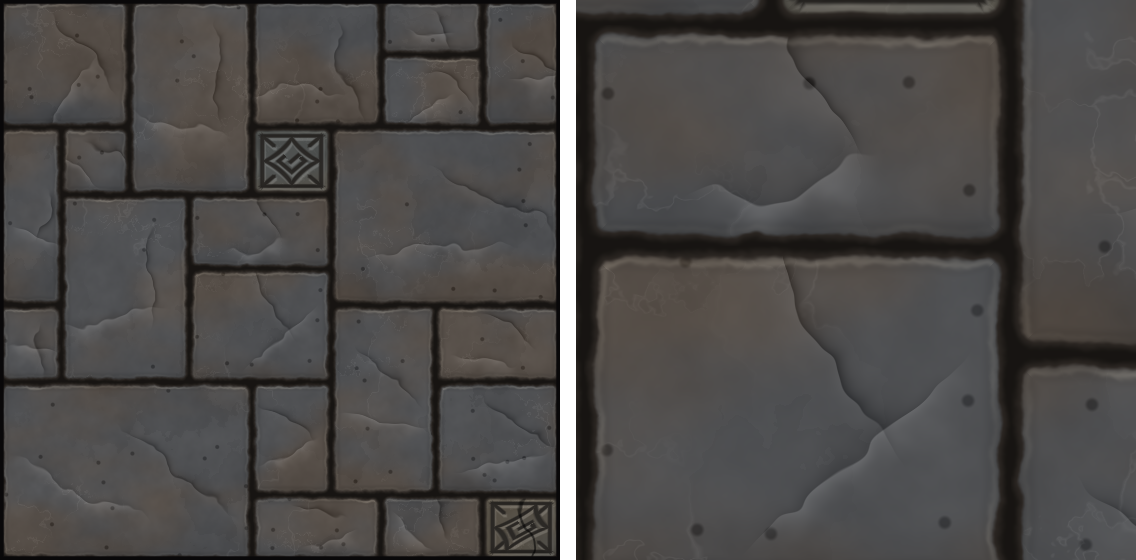
Left, the full canvas; right, a detail of the centre.
Reproduce this texture procedurally as a WebGL 1 fragment shader.

```glsl
precision highp float;
// Worn castle floor: slabs of mixed size with dark joints, two of them carved.
// Nested cuts find the slab under each point; a rounded box gives its rim,
// layered sines its stains and ledges, cellular noise its facets and pits.
uniform vec2 u_resolution;

float hash(vec2 p) { return fract(sin(dot(p, vec2(127.1, 311.7))) * 4375.85); }

// Layered, warped sines, roughly -1 to 1
float ripple(vec2 p) {
  float sum = 0.0, amp = 0.5;
  for (int i = 0; i < 5; i++) {
    p = mat2(0.8, 0.6, -0.6, 0.8) * p * 1.7 + 1.3;
    sum += amp * sin(p.x + 1.5 * sin(p.y));
    amp *= 0.6;
  }
  return sum;
}

// Cellular noise: nearest distance, border distance, cell value
vec3 cells(vec2 p) {
  vec3 c = vec3(9.0, 9.0, 0.0);
  for (int j = -1; j <= 1; j++)
    for (int i = -1; i <= 1; i++) {
      vec2 g = floor(p) + vec2(float(i), float(j));
      float d = length(g + 0.15 + 0.7 * vec2(hash(g), hash(g + 7.3)) - p);
      if (d < c.x) c = vec3(d, c.x, hash(g + 3.1));
      else c.y = min(c.y, d);
    }
  return vec3(c.x, c.y - c.x, c.z);
}

void cutX(inout vec4 b, vec2 p, float x) { if (p.x < x) b.z = x; else b.x = x; }
void cutY(inout vec4 b, vec2 p, float y) { if (p.y < y) b.w = y; else b.y = y; }

// Bounds (left, top, right, bottom) of the slab that holds p
vec4 slabAt(vec2 p) {
  vec4 b;
  if (p.x > 0.45 && (p.y < 0.227 || p.y > 0.884)) {
    b = p.y < 0.5 ? vec4(0.45, 0.0, 1.0, 0.227) : vec4(0.45, 0.884, 1.0, 1.0);
    cutX(b, p, 0.681);
    if (p.x > 0.681) cutX(b, p, 0.862);
    if (b.z < 0.9 && b.x > 0.5 && p.y < 0.5) cutY(b, p, 0.097);
  } else if (p.x > 0.592) {
    b = vec4(0.592, 0.227, 1.0, 0.884);
    cutY(b, p, 0.545);
    if (p.y > 0.545) cutX(b, p, 0.778);
    if (b.x > 0.7) cutY(b, p, 0.682);
  } else if (p.y > 0.682) {
    b = vec4(0.0, 0.682, 0.592, p.x < 0.45 ? 1.0 : 0.884);
    cutX(b, p, 0.45);
  } else if (p.x > 0.338 && p.y > 0.348) {
    b = vec4(0.338, 0.348, 0.592, 0.682);
    cutY(b, p, 0.48);
  } else if (p.x > 0.231 && p.y < 0.348) {
    b = vec4(0.231, 0.0, 0.45, 0.348);
    if (p.x > 0.45) b = vec4(0.45, 0.227, 0.592, 0.348);
  } else if (p.y < 0.227) {
    b = vec4(0.0, 0.0, 0.231, 0.227);
  } else {
    b = vec4(0.0, 0.227, 0.338, 0.682);
    cutX(b, p, 0.11);
    cutY(b, p, p.x < 0.11 ? 0.545 : 0.348);
    if (p.x > 0.11 && p.y < 0.348) b.z = 0.231;
  }
  return b;
}

// Groove depth of the carved panel: frame, bowed diamond, hook, corner rays
float carving(vec2 q, float skew) {
  vec2 a = abs(q);
  float d = abs(max(a.x, a.y) - 0.74);
  q.x += skew * q.y;
  vec2 k = abs(q), r = mat2(0.7, 0.7, -0.7, 0.7) * q;
  d = min(d, max(abs(pow(k.x, 0.8) + pow(k.y, 0.8) - 0.74) * 0.6, max(a.x, a.y) - 0.74));
  float gap = step(0.0, r.x) * step(r.y, 0.08);
  d = min(d, abs(max(abs(r.x), abs(r.y)) - 0.23) + gap);
  d = min(d, max(abs(r.y), abs(r.x - 0.1) - 0.13));
  d = min(d, max(abs(a.x - a.y) * 0.7, abs(min(a.x, a.y) - 0.58) - 0.12));
  return 1.0 - smoothstep(0.025, 0.085, d);
}

void main() {
  vec2 p = gl_FragCoord.xy / u_resolution;
  p.y = 1.0 - p.y;
  float px = 1.0 / u_resolution.y;
  vec4 b = slabAt(p);
  vec2 c = 0.5 * (b.xy + b.zw), size = 0.5 * (b.zw - b.xy), v = p - c;
  float id = hash(b.xy);
  bool upper = b.x > 0.44 && b.z < 0.6 && b.w < 0.35 && b.y > 0.2;
  bool carved = upper || (b.x > 0.85 && b.y > 0.8);
  vec2 s = p + id * 9.0;

  // Depth inside a ragged, rounded slab
  float wear = ripple(s * 22.0), fine = ripple(s * 60.0);
  vec2 e = abs(v) - size + 0.0145;
  float depth = 0.008 - length(max(e, 0.0)) - min(max(e.x, e.y), 0.0);
  depth -= (carved ? 0.0006 : 0.0018) * (fine + max(wear, 0.0) * 1.5);

  // Blue-grey and brown stains, faint facets
  float stain = ripple(s * vec2(4.0, 7.0));
  vec3 stone = mix(vec3(0.305, 0.31, 0.32), vec3(0.335, 0.305, 0.28), smoothstep(-0.6, 0.6, stain));
  vec3 facet = cells(s * 11.0 + 0.25 * vec2(wear, fine));
  stone += 0.02 * (facet.z - 0.5) + 0.012 * wear + 0.006 * fine + 0.02 * (id - 0.5);
  float seam = (1.0 - smoothstep(0.0, 0.06, facet.y)) * smoothstep(0.1, 0.7, ripple(s * 6.0 + 4.0));
  stone += 0.035 * seam;

  if (carved) {
    vec2 q = v / size;
    float skew = upper ? 0.0 : 0.55;
    stone += vec3(0.01, 0.015, 0.0);
    stone += 0.11 * carving(q - vec2(0.03, 0.09), skew);
    stone = mix(stone, vec3(0.14, 0.13, 0.12), 0.9 * carving(q, skew));
    float crack = abs(q.x - 0.15 - 0.25 * sin(q.y * 3.0) - 0.1 * wear);
    if (!upper) stone *= 0.45 + 0.55 * smoothstep(0.01, 0.06, crack);
  } else {
    // Broken ledges: a dark lip, then a light face fading away
    for (int i = 0; i < 2; i++) {
      float n = float(i), turn = 0.6 + 1.6 * hash(vec2(id, n)) + n * 1.2;
      vec2 dir = vec2(cos(turn), sin(turn));
      float reach = min(size.x, size.y);
      float t = dot(v, dir) + reach * (0.8 * n - 0.4) + 0.018 * ripple(s * 13.0 + n * 5.0);
      float along = dot(v, vec2(-dir.y, dir.x)) / reach;
      float part = 1.0 - smoothstep(0.35, 0.95, abs(along + 0.9 * hash(vec2(n, id)) - 0.45));
      float face = smoothstep(-px, px, t) * exp(-max(t, 0.0) / (0.011 + 0.006 * wear));
      float lip = smoothstep(-px, px, -t) * exp(min(t, 0.0) / 0.006);
      stone += part * (mix(0.1, 0.035, n) * face - mix(0.05, 0.12, n) * lip);
    }
    // Sparse pits
    vec3 pit = cells(p * 24.0);
    stone -= 0.1 * step(0.82, pit.z) * (1.0 - smoothstep(0.05, 0.12, pit.x));
  }

  // Light rim, strongest on top; shade toward the foot
  float top = e.y > e.x ? (v.y < 0.0 ? 1.0 : 0.3) : 0.55;
  float rim = exp(-pow((depth - 0.003) / 0.0022, 2.0));
  stone += vec3(0.15, 0.145, 0.13) * rim * top * (0.75 + 0.4 * wear);
  stone *= 0.85 + 0.15 * smoothstep(0.0, 0.012, depth);
  stone -= 0.025 * smoothstep(0.4, 1.0, v.y / size.y);

  // Brown joints and the black outer border
  vec3 joint = mix(vec3(0.09, 0.08, 0.07), vec3(0.17, 0.15, 0.135), smoothstep(-0.006, 0.0, depth));
  vec3 color = mix(joint, stone, smoothstep(-0.0008 - px, 0.0008 + px, depth));
  vec2 side = min(p, 1.0 - p);
  color = mix(vec3(0.035, 0.03, 0.035), color, smoothstep(0.005, 0.008, min(side.x, side.y)));
  gl_FragColor = vec4(color, 1.0);
}
```
